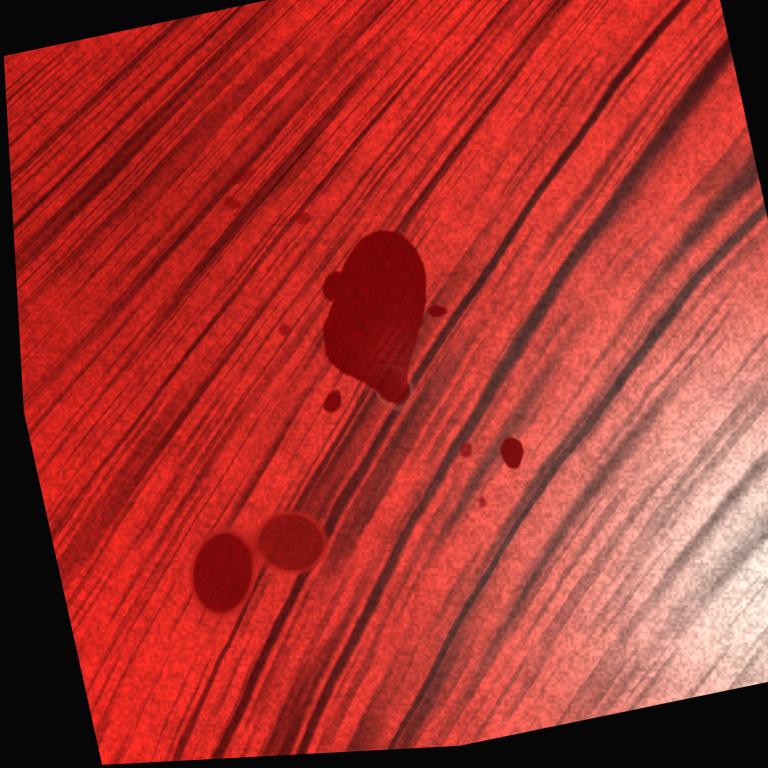
A three.js fragment shader for this texture:

```glsl
// A tilted sheet of red wood grain on black, with dark stains and a pale sheen at lower right.
// Streaks follow a bent grain coordinate; stains are blended ellipses; the sheet is
// an intersection of half planes.
varying vec2 vUv;

float hash(vec2 p) {
  p = fract(p * vec2(0.1031, 0.1137));
  p += dot(p, p.yx + 33.33);
  return fract((p.x + p.y) * p.x * 7.31);
}

float noise(vec2 p) {
  vec2 i = floor(p), f = fract(p);
  f = f * f * (3.0 - 2.0 * f);
  i += 200.0;
  return mix(mix(hash(i), hash(i + vec2(1, 0)), f.x),
             mix(hash(i + vec2(0, 1)), hash(i + vec2(1, 1)), f.x), f.y);
}

float fbm(vec2 p) {
  float sum = 0.0, amp = 0.5;
  for (int i = 0; i < 4; i++) {
    sum += amp * noise(p);
    p = p * 2.03 + 7.1;
    amp *= 0.5;
  }
  return sum;
}

// Signed distance to the line a-b, positive on its right
float side(vec2 p, vec2 a, vec2 b) {
  vec2 e = normalize(b - a);
  return dot(p - a, vec2(e.y, -e.x));
}

float sheet(vec2 p) {
  float d = side(p, vec2(0.005, 0.927), vec2(0.349, 1.0));
  d = min(d, side(p, vec2(0.9375, 1.0), vec2(1.0, 0.714)));
  d = min(d, side(p, vec2(1.0, 0.112), vec2(0.599, 0.029)));
  d = min(d, side(p, vec2(0.599, 0.029), vec2(0.133, 0.004)));
  d = min(d, side(p, vec2(0.133, 0.004), vec2(0.031, 0.464)));
  return min(d, side(p, vec2(0.031, 0.464), vec2(0.005, 0.927)));
}

float ellipse(vec2 p, vec2 center, vec2 radius, float tilt) {
  p -= center;
  float c = cos(tilt), s = sin(tilt);
  p = vec2(c * p.x - s * p.y, s * p.x + c * p.y);
  return (length(p / radius) - 1.0) * min(radius.x, radius.y);
}

float blend(float a, float b, float k) {
  float h = max(k - abs(a - b), 0.0) / k;
  return min(a, b) - h * h * k * 0.25;
}

// Signed coordinate across the bent grain, zero on the main streak
float grain(vec2 p) {
  float d = p.x - 0.42 * p.y - 0.19 * p.y * p.y - 0.385;
  return d - p.y * (0.6 * max(d, 0.0) + max(-d - 0.2, 0.0));
}

float streak(float s, float center, float width) {
  return 1.0 - smoothstep(width * 0.3, width, abs(s - center));
}

void main() {
  vec2 p = vUv;
  float s = grain(p) + 0.012 * (fbm(p * 11.0) - 0.47);

  // Sheen and base colour
  float r = length((p - vec2(1.05, 0.25)) * vec2(1.0, 0.92));
  float wash = exp(-3.4 * r * r), glare = exp(-15.0 * r * r);
  vec3 col = mix(vec3(0.88, 0.14, 0.11), vec3(0.87, 0.42, 0.37), wash);
  col = mix(col, vec3(1.0, 0.92, 0.86), glare);
  float shade = exp(-9.0 * dot(p - vec2(0.15, 0.72), p - vec2(0.15, 0.72)));
  col *= 1.0 - 0.2 * shade;

  // Grain: fine fibres, medium bands, then the broad dark streaks
  float fibre = noise(vec2(s * 150.0, p.y * 9.0));
  float band = noise(vec2(s * 48.0, p.y * 2.6 + 3.0));
  float vary = 0.55 + 0.8 * noise(vec2(s * 14.0, p.y * 9.0));
  float dark = 0.42 * smoothstep(0.45, 0.95, fibre);
  dark = max(dark, 0.75 * smoothstep(0.58, 0.9, band) * (0.55 + 0.6 * fibre));
  float broad = max(streak(s, 0.0, 0.012 * vary), streak(s, -0.105, 0.011 * vary));
  broad = max(broad, streak(s, 0.112, 0.009 * vary));
  broad = max(broad, 0.8 * streak(s, -0.16, 0.008 * vary) * smoothstep(0.75, 0.45, p.y));
  dark = max(dark, broad * (0.72 + 0.2 * fibre));
  vec3 ink = mix(vec3(0.22, 0.03, 0.035), vec3(0.26, 0.2, 0.19), smoothstep(0.1, 0.6, wash));
  col = mix(col, ink, dark * (1.0 - 0.35 * glare));

  // Mottling and speckle
  float speck = 0.6 * noise(p * 290.0) + 0.4 * noise(p * 140.0 + 9.0);
  col *= 0.72 + 0.4 * speck + 0.2 * fbm(p * 26.0);

  // Large stain with a bump on its left and a tail below
  vec2 q = p + 0.009 * (vec2(fbm(p * 38.0), fbm(p * 38.0 + 17.0)) - 0.47);
  float stain = ellipse(q, vec2(0.495, 0.611), vec2(0.058, 0.090), 0.12);
  stain = blend(stain, ellipse(q, vec2(0.475, 0.555), vec2(0.054, 0.046), 0.3), 0.03);
  stain = min(stain, ellipse(q, vec2(0.436, 0.627), vec2(0.014, 0.020), 0.4));
  float tail = ellipse(q, vec2(0.512, 0.496), vec2(0.017, 0.022), -0.5);
  stain = blend(stain, tail, 0.035);
  float thin = exp(-500.0 * dot(p - vec2(0.53, 0.53), p - vec2(0.53, 0.53)));
  col = mix(col, vec3(0.72, 0.3, 0.26), 0.5 * streak(tail, 0.006, 0.004));
  col = mix(col, vec3(0.46, 0.015, 0.025) * (0.9 + 0.2 * speck),
            smoothstep(0.002, -0.002, stain) * (0.96 - 0.4 * thin));

  // Two joined drops with lighter rims
  float left = ellipse(p, vec2(0.290, 0.254), vec2(0.041, 0.056), 0.15);
  float right = ellipse(p, vec2(0.379, 0.294), vec2(0.045, 0.039), 0.2);
  float drops = blend(left, right, 0.025);
  vec3 wet = mix(vec3(0.46, 0.02, 0.03), vec3(0.52, 0.07, 0.06), smoothstep(-0.01, 0.01, left));
  col = mix(col, wet * (0.9 + 0.2 * speck), 0.92 * smoothstep(0.002, -0.004, drops));
  col = mix(col, vec3(0.72, 0.13, 0.11), 0.6 * streak(drops, 0.0, 0.005));

  // Small splashes
  float spots = ellipse(q, vec2(0.667, 0.410), vec2(0.014, 0.020), -0.3);
  spots = min(spots, ellipse(q, vec2(0.434, 0.477), vec2(0.010, 0.015), 0.4));
  spots = min(spots, ellipse(q, vec2(0.569, 0.595), vec2(0.012, 0.008), 0.0));
  float faint = ellipse(q, vec2(0.607, 0.413), vec2(0.008, 0.010), 0.5);
  faint = min(faint, ellipse(q, vec2(0.371, 0.572), vec2(0.009, 0.008), 0.0));
  faint = min(faint, ellipse(q, vec2(0.395, 0.717), vec2(0.010, 0.008), 0.0));
  faint = min(faint, ellipse(q, vec2(0.304, 0.736), vec2(0.013, 0.008), 0.3));
  faint = min(faint, ellipse(q, vec2(0.313, 0.769), vec2(0.020, 0.006), -0.5));
  faint = min(faint, ellipse(q, vec2(0.627, 0.346), vec2(0.005, 0.007), 0.0));
  float splash = max(smoothstep(0.002, -0.002, spots), 0.65 * smoothstep(0.002, -0.003, faint));
  col = mix(col, vec3(0.45, 0.02, 0.03), 0.9 * splash);

  col = mix(vec3(0.025), col, smoothstep(-0.001, 0.001, sheet(p)));
  gl_FragColor = vec4(clamp(col, 0.0, 1.0), 1.0);
}
```
